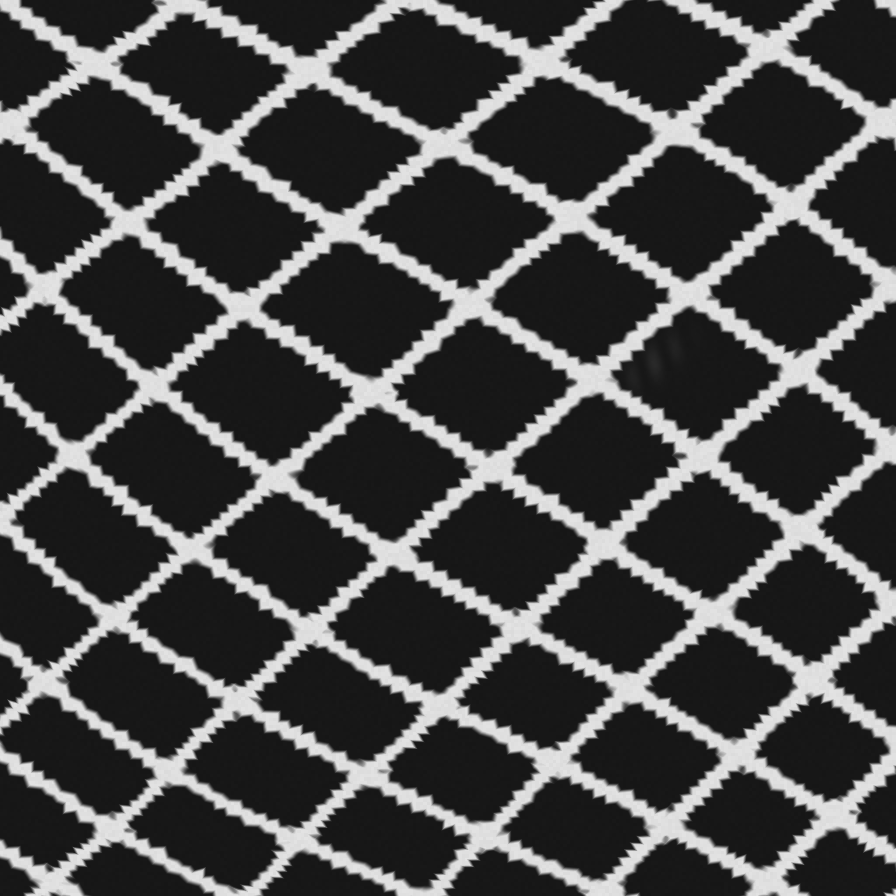
Give the GLSL for this pattern, as a Shadertoy shader.

```glsl
// Pale fishnet on near-black: two families of threads crossing in skewed diamonds.
// A cubic warp maps the canvas to lattice coordinates whose integer lines are threads;
// hashed teeth fray both edges and a smooth union swells the knots.
#define HALF_WIDTH 0.0088
#define TOOTH_DEPTH 0.0058
#define TEETH_PER_CELL 9.0
#define EDGE_SOFTNESS 0.0036
#define KNOT_BLEND 0.015
#define WOBBLE 0.07
#define SMUDGE 0.07
#define GROUND_COLOR vec3(0.09)
#define THREAD_COLOR vec3(0.875)

float hash(vec2 p) {
    vec3 q = fract(p.xyx * 0.1031);
    q += dot(q, q.yzx + 33.33);
    return fract((q.x + q.y) * q.z);
}

// Piecewise linear noise along x, one independent strand per y
float strandNoise(float x, float strand) {
    float cell = floor(x);
    return mix(hash(vec2(cell, strand)), hash(vec2(cell + 1.0, strand)), x - cell);
}

// Lattice coordinates: x counts rising threads, y counts falling threads
vec2 lattice(vec2 p) {
    float u = 2.0 * p.x - 1.0;
    float v = 1.0 - 2.0 * p.y;
    float rising = 3.68 + v * (2.445 - 0.035 * v)
                 + u * (2.19 + v * (0.25 + 0.12 * v))
                 + u * u * (0.13 + v * (0.09 + 0.07 * v));
    float falling = 1.03 + u * (-1.93 + u * (0.2 - 0.3 * u))
                  + v * (3.03 - 0.27 * u)
                  + v * v * (0.33 - u * (0.06 + 0.08 * u) + 0.45 * v);
    return vec2(rising, falling);
}

// Signed distance to the frayed edge of the nearest thread of one family
float threadDistance(float across, float along, float slope, float family, float width) {
    float strand = round(across);
    across += WOBBLE * (strandNoise(along + 0.5, strand + family) - 0.5);
    float offset = across - strand;
    float side = offset < 0.0 ? 0.0 : 17.0;

    float t = along * TEETH_PER_CELL + side * 0.37
            + strandNoise(along * 4.0, strand + family + side);
    float tooth = 1.0 - abs(2.0 * fract(t) - 1.0);
    float size = 0.35 + 1.2 * hash(vec2(floor(t), strand * 3.0 + family + side));
    return abs(offset) / slope - width - TOOTH_DEPTH * (tooth * size - 0.48);
}

float smoothUnion(float a, float b, float k) {
    float h = max(k - abs(a - b), 0.0) / k;
    return min(a, b) - 0.25 * k * h * h;
}

// Faint ghost of slanted stitches inside one mesh
float stitchGhost(vec2 p) {
    vec2 q = p - vec2(0.73, 0.595);
    q.y -= 0.6 * q.x;
    float bars = 0.5 + 0.5 * cos(250.0 * (q.x + 0.25 * q.y));
    return bars * exp(-dot(q * q, vec2(900.0, 2200.0)));
}

void mainImage(out vec4 fragColor, in vec2 fragCoord) {
    vec2 p = fragCoord / iResolution.y;

    // Local slopes turn lattice offsets into canvas distances
    const float stepSize = 0.002;
    vec2 cell = lattice(p);
    vec2 dx = (lattice(p + vec2(stepSize, 0.0)) - cell) / stepSize;
    vec2 dy = (lattice(p + vec2(0.0, stepSize)) - cell) / stepSize;
    vec2 slope = sqrt(dx * dx + dy * dy);

    // Threads thin out toward the lower left
    float width = HALF_WIDTH * mix(0.85, 1.08, smoothstep(0.2, 1.3, p.x + p.y));
    float rising = threadDistance(cell.x, cell.y, slope.x, 0.0, width);
    float falling = threadDistance(cell.y, cell.x, slope.y, 51.0, width);
    float net = smoothUnion(rising, falling, KNOT_BLEND);

    // Shading: soft edge, slight fibre variation, faint wear on the ground
    float soft = max(EDGE_SOFTNESS, 0.7 / iResolution.y);
    float cover = 1.0 - smoothstep(-soft, soft, net);
    float fibre = 0.03 * (hash(floor(p * 256.0)) - 0.5);
    vec3 ground = GROUND_COLOR + SMUDGE * stitchGhost(p) + 0.2 * fibre;
    fragColor = vec4(mix(ground, THREAD_COLOR + fibre, cover), 1.0);
}
```
